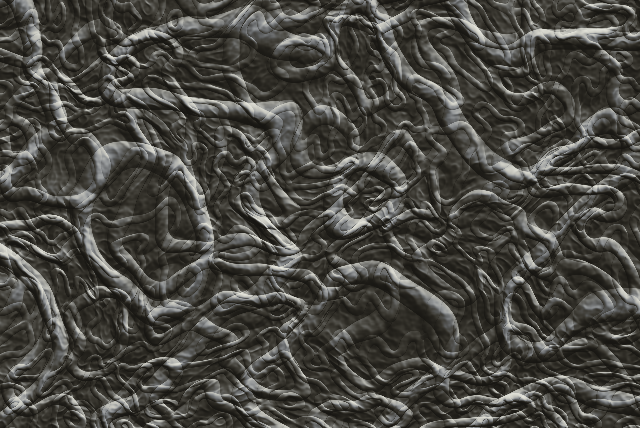
A Shadertoy shader for this texture:

```glsl
// Dark, oily metal relief of winding coils, lumps and fine wrinkles.
// The zero lines of warped gradient noise swell into tubes of even width, laid
// over creased lumps; slope and height then set shade and cold highlights.

const float COIL_SCALE    = 3.5;    // features per canvas height
const float WORM_SCALE    = 8.0;
const float THREAD_SCALE  = 17.0;
const float LUMP_SCALE    = 11.5;
const float WRINKLE_SCALE = 37.0;
const float GRAIN_SCALE   = 85.0;

const float COIL_RADIUS   = 0.026;  // half widths in canvas heights
const float WORM_RADIUS   = 0.0155;
const float THREAD_RADIUS = 0.0085;

const float COIL_HEIGHT    = 0.020;
const float WORM_HEIGHT    = 0.012;
const float THREAD_HEIGHT  = 0.0052;
const float LUMP_HEIGHT    = 0.036;
const float WRINKLE_HEIGHT = 0.0029;
const float GRAIN_HEIGHT   = 0.0019;

const float WIDE_WARP   = 0.09;
const float NARROW_WARP = 0.018;
const float RELIEF      = 1.12;
const float MEAN_HEIGHT = 0.0148;
const float CAVITY      = 38.0;
const float SLOPE_STEP  = 0.0013;

const vec2 LIGHT_DIR  = vec2(0.40, 0.917);
const vec3 WARM_TINT  = vec3(1.0, 0.945, 0.79);
const vec3 GREY_TINT  = vec3(1.0, 1.0, 0.96);
const vec3 CREST_TINT = vec3(0.96, 0.99, 1.03);

float hash(vec2 p) {
    return fract(sin(dot(p, vec2(127.1, 311.7))) * 43758.5453);
}

vec2 cornerVector(vec2 cell) {
    float angle = 6.28318 * hash(cell);
    return vec2(cos(angle), sin(angle));
}

// Gradient noise: value in x, its derivatives in yz
vec3 noise(vec2 p) {
    vec2 i = floor(p), f = fract(p);
    vec2 u = f * f * f * (f * (f * 6.0 - 15.0) + 10.0);
    vec2 du = 30.0 * f * f * (f * (f - 2.0) + 1.0);
    vec2 e = vec2(1.0, 0.0);

    vec2 ga = cornerVector(i), gb = cornerVector(i + e.xy);
    vec2 gc = cornerVector(i + e.yx), gd = cornerVector(i + e.xx);
    float a = dot(ga, f), b = dot(gb, f - e.xy);
    float c = dot(gc, f - e.yx), d = dot(gd, f - e.xx);

    float twist = a - b - c + d;
    float value = a + u.x * (b - a) + u.y * (c - a) + u.x * u.y * twist;
    vec2 slope = ga + u.x * (gb - ga) + u.y * (gc - ga)
               + u.x * u.y * (ga - gb - gc + gd)
               + du * (u.yx * twist + vec2(b, c) - a);
    return vec3(value, slope);
}

// Rounded tube of even width along the zero line of a noise field
float tube(vec2 p, float scale, float radius) {
    vec3 n = noise(p * scale);
    float d = n.x / (max(length(n.yz), 0.4) * scale * radius);
    return max(1.0 - d * d, 0.0);
}

// Rounded swellings parted by narrow creases
float lumps(vec2 p) {
    float n = noise(p).x;
    return sqrt(n * n + 0.0004);
}

float wrinkles(vec2 p) {
    float d = noise(p).x / 0.2;
    return exp(-d * d);
}

vec2 warp(vec2 p) {
    return vec2(noise(p + 5.3).x, noise(p + 41.7).x);
}

float relief(vec2 p) {
    vec2 q = p + WIDE_WARP * warp(p * 3.0);
    q += NARROW_WARP * warp(q * 10.0);

    return COIL_HEIGHT * tube(q + 3.1, COIL_SCALE, COIL_RADIUS)
         + WORM_HEIGHT * tube(q + 7.7, WORM_SCALE, WORM_RADIUS)
         + THREAD_HEIGHT * tube(q + 1.9, THREAD_SCALE, THREAD_RADIUS)
         + LUMP_HEIGHT * lumps(q * LUMP_SCALE + 63.0)
         + WRINKLE_HEIGHT * wrinkles(q * WRINKLE_SCALE + 87.0)
         + GRAIN_HEIGHT * noise(p * GRAIN_SCALE).x;
}

void mainImage(out vec4 fragColor, in vec2 fragCoord) {
    vec2 p = fragCoord / iResolution.y;

    // Slope of the surface
    float h = relief(p);
    vec2 slope = vec2(relief(p + vec2(SLOPE_STEP, 0.0)) - h,
                      relief(p + vec2(0.0, SLOPE_STEP)) - h) / SLOPE_STEP;

    // Facing the light, with dark hollows and faint uneven patches
    float raised = h - MEAN_HEIGHT;
    float facing = 0.06 - RELIEF * dot(slope, LIGHT_DIR)
                 + CAVITY * raised + 0.4 * noise(p * 2.3 + 9.0).x;
    float lit = 0.5 + 0.5 * facing / sqrt(1.0 + facing * facing);

    // Soft body shade plus a tight sheen
    float shade = 0.085 + 0.29 * lit + 0.58 * pow(lit, 10.0);

    // Brown in the shadows, grey in the light, bluish on the crests
    vec3 tint = mix(WARM_TINT, GREY_TINT, smoothstep(0.1, 0.45, shade));
    float crest = smoothstep(0.0, 0.02, raised)
                * smoothstep(0.2, 0.4, shade) * (1.0 - smoothstep(0.55, 0.8, shade));
    tint = mix(tint, CREST_TINT, 0.7 * crest);

    fragColor = vec4(clamp(shade * tint, 0.0, 1.0), 1.0);
}
```
